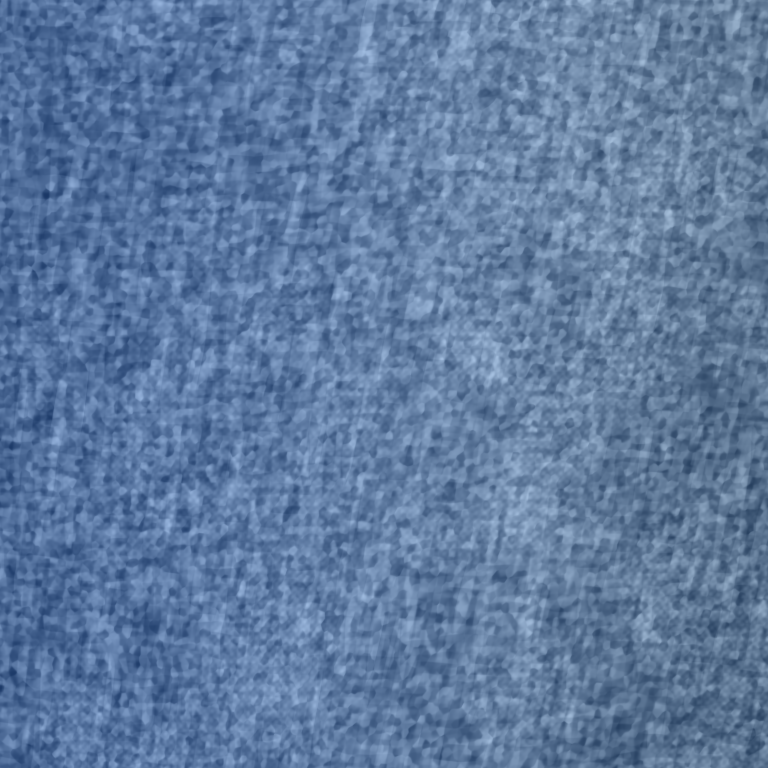
This texture is drawn by a WebGL 2 fragment shader. Its source:

```glsl
#version 300 es
precision highp float;

uniform vec2 u_resolution;
out vec4 fragColor;

#define DARK_BLUE vec3(0.240, 0.350, 0.505)
#define PALE_BLUE vec3(0.490, 0.600, 0.745)
#define HUE_SHIFT vec3(0.014, 0.002, -0.036)
#define GRAIN_SCALE vec2(124.0, 112.0)
#define WARP_SCALE vec2(125.0, 30.0)
#define WEFT_SCALE vec2(38.0, 135.0)
#define SLUB_SCALE vec2(80.0, 13.0)
#define BLOTCH_SCALE vec2(11.0, 8.0)
#define WEAVE_COUNT 92.0
#define FINE_CONTRAST 1.05

const float TAU = 6.2831853;

vec3 hash3(vec2 p) {
    vec3 q = fract(p.xyx * vec3(0.1031, 0.1030, 0.0973));
    q += dot(q, q.yxz + 33.33);
    return fract((q.xxy + q.yzz) * q.zyx);
}

// Soft cellular noise: random cell shades blended by distance, centred on 0.
float cellShade(vec2 p) {
    vec2 cell = floor(p);
    vec2 local = p - cell;
    float total = 0.0;
    float weights = 0.0;
    for (int j = -1; j <= 1; j++) {
        for (int i = -1; i <= 1; i++) {
            vec2 offset = vec2(float(i), float(j));
            vec3 rnd = hash3(cell + offset + 200.0);
            vec2 d = offset + rnd.xy - local;
            float w = exp(-6.0 * dot(d, d));
            total += w * rnd.z;
            weights += w;
        }
    }
    return total / weights - 0.5;
}

// Thread coordinates: the warp leans more toward the middle and right.
vec2 threadSpace(vec2 p) {
    float lean = mix(0.07, 0.20, smoothstep(0.0, 0.6, p.x));
    float sag = 0.035 * p.x + 0.006 * sin(5.0 * p.x + 2.0 * p.y);
    return vec2(p.x - lean * (p.y - 0.5), p.y + sag);
}

// Broad wash: deep at the left, faded in a slanted band, shaded at the right.
float washTone(vec2 p) {
    float s = p.x - 0.22 * (p.y - 0.5);
    float tone = mix(0.27, 0.63, smoothstep(-0.1, 0.66, s));
    tone -= 0.27 * smoothstep(0.70, 1.06, s);
    tone += 0.15 * (p.y - 0.5);
    return tone + 0.02;
}

// Fine regular weave, stronger in some patches than in others.
float weave(vec2 t, float patchiness) {
    float wobble = 0.8 * sin(23.0 * t.y + 9.0 * t.x);
    float warp = sin(TAU * WEAVE_COUNT * t.x + wobble);
    float weft = sin(TAU * WEAVE_COUNT * t.y + 0.8 * sin(19.0 * t.x));
    return (warp * weft + 0.4 * (warp + weft)) * clamp(0.5 + patchiness, 0.0, 1.0);
}

void main() {
    vec2 p = gl_FragCoord.xy / u_resolution;
    vec2 t = threadSpace(p);

    // Large faded patches
    float blotch = cellShade(t * BLOTCH_SCALE + 3.7);
    float tone = washTone(p) + 0.24 * blotch;

    // Grain and uneven threads in both directions
    float fine = 0.80 * cellShade(t * GRAIN_SCALE);
    fine += 0.46 * cellShade(t * WARP_SCALE + 17.3);
    fine += 0.46 * cellShade(t * WEFT_SCALE + 41.9);
    fine += 0.10 * weave(t, 1.5 * blotch + 0.4 * (p.x - 0.5));

    // Sparse pale slubs along the warp
    float slub = smoothstep(0.16, 0.44, cellShade(t * SLUB_SCALE + 71.1));
    fine += 0.24 * slub - 0.03;

    tone += FINE_CONTRAST * fine;

    // Dye colour, bluer at the left and greyer at the right
    float hue = mix(-0.6, 1.0, smoothstep(0.1, 1.05, p.x));
    vec3 colour = mix(DARK_BLUE, PALE_BLUE, tone) + HUE_SHIFT * hue;
    fragColor = vec4(clamp(colour, 0.0, 1.0), 1.0);
}
```
